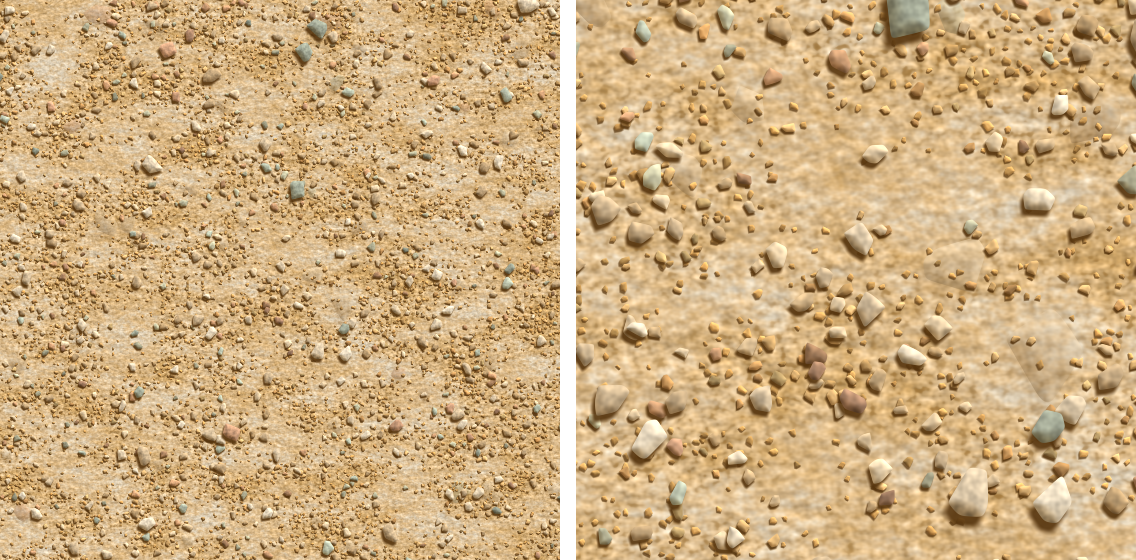
Left: the whole. Right: its middle third, enlarged.
Write a Shadertoy shader that draws this texture.

```glsl
// Sunlit sandy ground strewn with loose crumbs, angular pebbles and half-buried stones.

const vec3 PALE  = vec3(0.88, 0.83, 0.74);
const vec3 SAND  = vec3(0.87, 0.745, 0.565);
const vec3 OCHRE = vec3(0.80, 0.64, 0.40);
const vec3 CRUMB = vec3(0.76, 0.57, 0.30);
const vec3 TAUPE = vec3(0.69, 0.58, 0.43);
const vec3 SLATE = vec3(0.59, 0.61, 0.54);
const vec3 ROSE  = vec3(0.66, 0.51, 0.40);
const vec3 EARTH = vec3(0.62, 0.44, 0.19);
const vec3 SHADE = vec3(0.33, 0.20, 0.05);
const vec2 LIGHT = vec2(0.45, 0.89);
const int SIDES = 6;

vec3 hash3(vec2 p) {
    vec3 q = fract(p.xyx * vec3(0.1031, 0.1030, 0.0973));
    q += dot(q, q.yxz + 33.33);
    return fract((q.xxy + q.yzz) * q.zyx);
}

float cornerSlope(vec2 id, vec2 offset) {
    float angle = 6.2832 * hash3(id).x;
    return dot(vec2(cos(angle), sin(angle)), offset);
}

// Gradient noise, roughly -0.7 to 0.7
float noise(vec2 p) {
    vec2 id = floor(p), f = fract(p), e = vec2(1.0, 0.0);
    vec2 u = f * f * f * (f * (f * 6.0 - 15.0) + 10.0);
    float low = mix(cornerSlope(id, f), cornerSlope(id + e, f - e), u.x);
    float high = mix(cornerSlope(id + e.yx, f - e.yx), cornerSlope(id + 1.0, f - 1.0), u.x);
    return mix(low, high, u.y);
}

float fbm(vec2 p, int octaves) {
    float sum = 0.0, amp = 1.0;
    for (int i = 0; i < octaves; i++) {
        sum += amp * noise(p);
        p = p * 2.03 + 17.3;
        amp *= 0.6;
    }
    return sum;
}

// Where loose material gathers: patches stretched sideways
float gathering(vec2 p) {
    return fbm(p * vec2(8.0, 14.0) + 4.7, 4);
}

// Rounded polygon: xy = outward slope, z = signed distance
vec3 stone(vec2 p, float radius, vec2 seed) {
    float k = 13.0 / radius, total = 0.0;
    float turn = 6.2832 * hash3(seed + 9.1).x;
    vec2 slope = vec2(0.0);
    for (int i = 0; i < SIDES; i++) {
        vec3 rnd = hash3(seed + float(i) * 13.7);
        float angle = 6.2832 * (float(i) + 0.8 * rnd.x) / float(SIDES);
        vec2 dir = vec2(cos(angle), sin(angle));
        float reach = radius * (0.72 + 0.38 * rnd.y + 0.2 * cos(2.0 * (angle - turn)));
        float weight = exp(k * (dot(p, dir) - reach));
        slope += weight * dir;
        total += weight;
    }
    return vec3(slope / total, log(total) / k);
}

vec3 stoneColour(vec3 rnd, float mineral) {
    vec3 tint = mix(TAUPE, PALE, rnd.z * 0.9);
    tint = mix(tint, SLATE * (0.85 + 0.4 * rnd.z), step(0.82, rnd.y));
    tint = mix(tint, ROSE * (0.85 + 0.4 * rnd.z), step(rnd.y, 0.16));
    return mix(CRUMB * (0.88 + 0.4 * rnd.z), tint, mineral);
}

// Lays one size of stones over the ground colour
vec3 scatter(vec3 col, vec2 p, float cells, float share, float clump, float mineral, float opacity) {
    vec2 g = p * cells, home = floor(g);
    float blur = 0.6 * cells / iResolution.y;
    for (int y = -1; y <= 1; y++)
    for (int x = -1; x <= 1; x++) {
        vec2 id = home + vec2(x, y), seed = id + cells * 3.0 + 40.0;
        vec3 place = hash3(seed), rnd = hash3(seed + 71.3);
        vec2 q = g - id - 0.2 - 0.6 * place.xy;
        float radius = mix(0.20, 0.42, rnd.x * rnd.x);
        if (length(q) > radius * 2.5) continue;
        if (place.z > share + clump * gathering(id / cells)) continue;

        float under = stone(q + LIGHT * radius * 0.5, radius, seed).z;
        float shadow = 1.0 - smoothstep(-0.2 * radius, 0.15 * radius + blur, under);
        col = mix(col, SHADE, shadow * 0.9 * opacity * opacity);

        vec3 body = stone(q, radius, seed);
        float rim = smoothstep(-0.8 * radius, 0.0, body.z);
        float lit = dot(body.xy, LIGHT) * rim;
        float speckle = 0.24 * fbm(p * 150.0 + rnd.xy * 30.0, 2);
        vec3 face = stoneColour(rnd, mineral) * (1.04 + 0.30 * lit + speckle);
        face = mix(face, face * vec3(0.85, 0.75, 0.58), clamp(-lit, 0.0, 1.0));
        col = mix(col, face, opacity * (1.0 - smoothstep(-blur, blur, body.z)));
    }
    return col;
}

// Packed sand with soft sideways ripples, coarse grit and grazing light
vec3 ground(vec2 p) {
    float loose = smoothstep(-0.4, 0.7, gathering(p));
    float grit = fbm(p * vec2(150.0, 190.0), 2);
    float tone = 1.12 + 0.8 * fbm(p * vec2(7.0, 19.0), 4) - 0.75 * loose;
    tone += 0.65 * fbm(p * vec2(50.0, 85.0), 3) + 0.6 * grit;
    vec3 col = mix(OCHRE, SAND, clamp(tone, 0.0, 1.0));
    col = mix(col, PALE, clamp(1.1 * (tone - 1.0), 0.0, 0.9));
    vec2 ahead = LIGHT * 0.003;
    float relief = fbm(p * vec2(38.0, 60.0), 4) - fbm((p + ahead) * vec2(38.0, 60.0), 4);
    col *= 1.0 + 0.20 * relief + (0.10 + 0.16 * loose) * grit;
    return mix(col, EARTH, 0.75 * loose * smoothstep(0.15, 0.65, -grit));
}

void mainImage(out vec4 fragColor, in vec2 fragCoord) {
    vec2 p = fragCoord / iResolution.y;
    vec3 col = ground(p);
    col = scatter(col, p, 19.0, 0.10, 0.1, 1.0, 0.35);   // buried slabs
    col = scatter(col, p, 150.0, 0.22, 0.45, 0.15, 0.9); // crumbs
    col = scatter(col, p, 92.0, 0.18, 0.40, 0.4, 1.0);   // grit
    col = scatter(col, p, 56.0, 0.23, 0.40, 0.85, 1.0);  // small pebbles
    col = scatter(col, p, 39.0, 0.16, 0.25, 1.0, 1.0);   // pebbles
    col = scatter(col, p, 25.0, 0.045, 0.05, 1.0, 1.0);  // large stones
    fragColor = vec4(clamp(col, 0.0, 1.0), 1.0);
}
```
